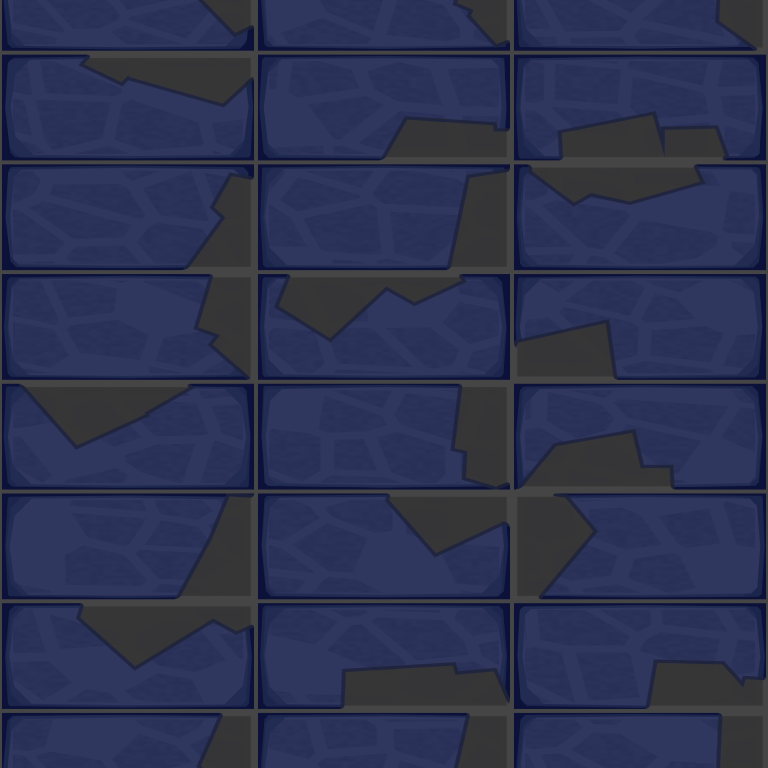
This pattern is drawn by a WebGL 1 fragment shader. Its source:

```glsl
precision highp float;

uniform vec2 u_resolution;

const vec2 GRID = vec2(3.0, 7.0);
const float ROW_SHIFT = 0.48;
const float TAU = 6.2831853;

const vec3 GROUT = vec3(0.27);
const vec3 BACKING = vec3(0.212, 0.211, 0.216);
const vec3 RIM = vec3(0.045, 0.065, 0.225);
const vec3 BEVEL = vec3(0.11, 0.15, 0.30);
const vec3 FACE = vec3(0.184, 0.214, 0.372);
const vec3 PATCH = vec3(0.163, 0.194, 0.348);
const vec3 CRACK = vec3(0.12, 0.135, 0.225);

vec2 hash2(vec2 p) {
  vec3 q = fract(p.xyx * vec3(0.1031, 0.1030, 0.0973));
  q += dot(q, q.yzx + 33.33);
  return fract((q.xx + q.yz) * q.zy);
}

float valueNoise(vec2 p) {
  vec2 i = floor(p);
  vec2 f = fract(p);
  f = f * f * (3.0 - 2.0 * f);
  float low = mix(hash2(i).x, hash2(i + vec2(1.0, 0.0)).x, f.x);
  float high = mix(hash2(i + vec2(0.0, 1.0)).x, hash2(i + 1.0).x, f.x);
  return mix(low, high, f.y);
}

float coverage(float d, float px) {
  return clamp(0.5 - d / px, 0.0, 1.0);
}

float box(vec2 p, vec2 halfSize) {
  vec2 q = abs(p) - halfSize;
  return max(q.x, q.y);
}

// Intersection of two distances with a rounded corner
float roundMax(float a, float b, float r) {
  return min(max(a, b), -r) + length(max(vec2(a, b) + r, 0.0));
}

// Box with leaning sides and a different chamfer in each quadrant
float facet(vec2 p, vec2 halfSize, float lean, float cut, vec2 seed) {
  vec2 q = abs(p);
  vec2 vary = 0.5 + hash2(seed + 3.0 * sign(p));
  float side = q.x + lean * vary.x * q.y - halfSize.x;
  float top = q.y + 0.012 * vary.y * q.x - halfSize.y;
  float corner = (q.x + q.y - halfSize.x - halfSize.y + cut * vary.x) * 0.707;
  return max(max(side, top), corner);
}

// Convex polygon bounded by randomly turned lines
float shard(vec2 p, float size, vec2 seed) {
  float d = -10.0;
  for (int i = 0; i < 5; i++) {
    vec2 h = hash2(seed + float(i) * 7.31);
    float a = TAU * (float(i) + 0.55 * h.x) / 5.0;
    d = max(d, dot(p, vec2(cos(a), sin(a))) - size * mix(0.28, 0.56, h.y));
  }
  return d;
}

// Broken area anchored on one edge of the tile
float chip(vec2 p, vec2 halfSize, vec2 seed) {
  vec2 h = hash2(seed + 41.7);
  vec2 place = hash2(seed + 87.3) * 2.0 - 1.0;
  float onSide = step(h.x, 0.55);
  vec2 flip = vec2(place.x < -0.2 ? -1.0 : 1.0, place.x < 0.0 ? -1.0 : 1.0);
  vec2 sideAnchor = vec2(flip.x * halfSize.x, place.y * 0.32);
  vec2 endAnchor = vec2(place.y * 0.75, flip.y * halfSize.y);
  vec2 along = mix(vec2(0.5, 0.0), vec2(0.0, 0.4), onSide);
  vec2 q = (p - mix(endAnchor, sideAnchor, onSide)) / vec2(1.2, 1.0);
  float second = shard(q - along * sign(h.y - 0.5), 0.6, seed + 19.0);
  return min(shard(q, 1.0, seed), second);
}

// Distance inside a Voronoi cell to its border; varies by cell
float stones(vec2 p, vec2 seed) {
  vec2 cell = floor(p);
  vec2 nearest = vec2(9.0);
  vec2 owner = cell;
  for (int k = 0; k < 9; k++) {
    vec2 c = cell + vec2(mod(float(k), 3.0), floor(float(k) / 3.0)) - 1.0;
    vec2 r = c + 0.1 + 0.8 * hash2(c + seed) - p;
    if (dot(r, r) < dot(nearest, nearest)) { nearest = r; owner = c; }
  }
  float edge = 9.0;
  for (int k = 0; k < 25; k++) {
    vec2 c = owner + vec2(mod(float(k), 5.0), floor(float(k) / 5.0)) - 2.0;
    vec2 r = c + 0.1 + 0.8 * hash2(c + seed) - p;
    vec2 gap = r - nearest;
    if (dot(gap, gap) > 0.0001) edge = min(edge, dot(0.5 * (r + nearest), normalize(gap)));
  }
  vec2 h = hash2(owner + seed + 5.0);
  return edge - 0.06 - 0.06 * h.x - step(0.88, h.y);
}

void main() {
  vec2 grid = gl_FragCoord.xy / u_resolution * GRID + vec2(0.0, ROW_SHIFT);
  vec2 id = vec2(floor(grid.x), mod(floor(grid.y), GRID.y));
  vec2 cellSize = vec2(GRID.y / GRID.x, 1.0);
  vec2 p = (fract(grid) - 0.5) * cellSize;
  float px = GRID.y / u_resolution.y;
  vec2 seed = id * vec2(13.7, 29.3) + 4.0;
  vec2 halfTile = 0.5 * cellSize - 0.018;
  vec2 jitter = (hash2(seed) - 0.5) * vec2(0.03, 0.01);

  // Stone patches with fine streaks
  float patchField = stones(p / vec2(0.70, 0.37) + vec2(0.1 * p.y, 0.3 * p.x), seed) * 0.4;
  float patchMask = coverage(max(-patchField, box(p, halfTile - vec2(0.1, 0.06))), px);
  float grain = valueNoise(p * vec2(16.0, 38.0) + seed) - 0.5;

  // Grout and exposed backing
  vec3 color = mix(GROUT, BACKING, coverage(box(p, halfTile - 0.03), px));
  color -= 0.006 * patchMask;

  // Tile layers from rim to face
  float middle = facet(p - jitter, halfTile - vec2(0.024, 0.014), 0.07, 0.07, seed);
  float inner = facet(p + jitter, halfTile - vec2(0.044, 0.024), 0.09, 0.11, seed + 11.0);
  float face = facet(p - jitter, halfTile - vec2(0.064, 0.036), 0.12, 0.16, seed + 23.0);
  vec3 tile = mix(RIM, BEVEL, coverage(middle, px));
  tile = mix(tile, mix(BEVEL, FACE, 0.3), coverage(inner, px));
  vec3 surface = mix(FACE, PATCH + 0.018 * grain, patchMask);
  tile = mix(tile, surface, coverage(face, px));

  // Broken edge with a dark outline
  float broken = chip(p, halfTile, seed);
  tile = mix(tile, CRACK, 0.85 * coverage(broken - 0.03, px));
  float body = roundMax(box(p, halfTile), -broken, 0.035);
  gl_FragColor = vec4(mix(color, tile, coverage(body, px)), 1.0);
}
```
